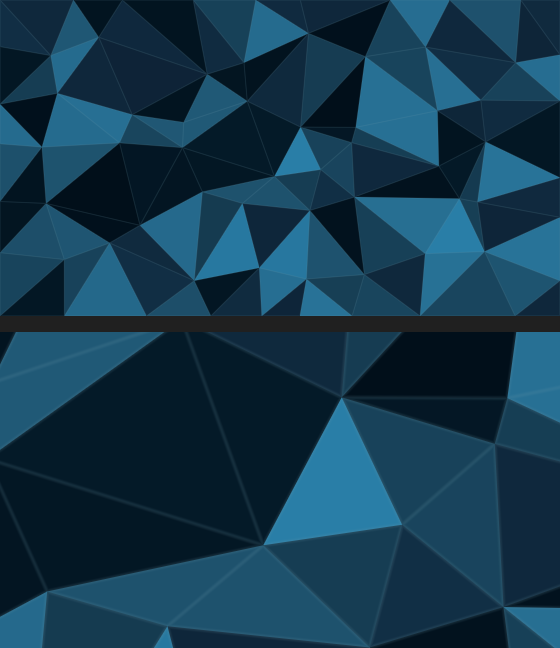
Top: the whole. Bottom: its middle third, enlarged.
This background is drawn by a Shadertoy shader. Its source:

```glsl
// Low-poly background: a jittered grid of vertices is split into flat triangles,
// each filled with a random blue tone from near-black navy to bright steel blue.
// Each quad takes its Delaunay diagonal; thin pale seams mark the shared edges.

const vec2 GRID = vec2(9.0, 6.0);   // quads across and up the canvas
const float JITTER = 0.42;          // vertex offset, in cells (below 0.5)
const float SEAM_WIDTH = 0.0035;    // in canvas heights
const float SEAM_STRENGTH = 0.16;
const vec3 SEAM_COLOR = vec3(0.42, 0.60, 0.66);

float hash(vec2 p) {
    return fract(sin(dot(p, vec2(127.1, 311.7))) * 43758.5453);
}

float cross2(vec2 a, vec2 b) {
    return a.x * b.y - a.y * b.x;
}

// Jittered grid point; border points slide only along their border.
vec2 gridVertex(vec2 id, vec2 cellSize) {
    vec2 offset = vec2(hash(id + 3.7), hash(id + 41.3)) * 2.0 - 1.0;
    vec2 interior = step(0.5, id) * step(id, GRID - 0.5);
    return (id + JITTER * offset * interior) * cellSize;
}

// Signed distance to the line a-b, positive on its left.
float edgeDistance(vec2 p, vec2 a, vec2 b) {
    return cross2(normalize(b - a), p - a);
}

// Positive inside a counter-clockwise triangle.
float triangleDistance(vec2 p, vec2 a, vec2 b, vec2 c) {
    return min(edgeDistance(p, a, b),
           min(edgeDistance(p, b, c), edgeDistance(p, c, a)));
}

// True when the opposite angles at b and d exceed a half turn.
bool splitsAlongBD(vec2 a, vec2 b, vec2 c, vec2 d) {
    float sinB = cross2(c - b, a - b), cosB = dot(c - b, a - b);
    float sinD = cross2(a - d, c - d), cosD = dot(a - d, c - d);
    return sinB * cosD + cosB * sinD < 0.0;
}

// Tone ramp; the thresholds are cumulative area shares.
vec3 blueTone(float t) {
    vec3 tone = vec3(0.01, 0.08, 0.13);
    tone = mix(tone, vec3(0.06, 0.16, 0.24), step(0.23, t));
    tone = mix(tone, vec3(0.09, 0.25, 0.34), step(0.43, t));
    tone = mix(tone, vec3(0.12, 0.33, 0.44), step(0.61, t));
    tone = mix(tone, vec3(0.15, 0.43, 0.57), step(0.73, t));
    return mix(tone, vec3(0.16, 0.49, 0.65), step(0.91, t));
}

// A lattice sequence plus noise keeps the tones evenly shared out.
vec3 facetColor(vec2 id, float side) {
    vec2 seed = id + side * vec2(57.0, 23.0);
    float lattice = dot(vec3(id, side), vec3(0.7549, 0.5698, 0.382));
    float variation = hash(seed + 19.1) * 2.0 - 1.0;
    vec3 tone = blueTone(fract(lattice + 0.5 * hash(seed)));
    return max(tone + vec3(0.008, 0.024, 0.030) * variation, 0.0);
}

// Adds one antialiased facet; rgb is weighted colour, a is total coverage.
void addFacet(inout vec4 sum, inout float inside, float dist, float pixel, vec3 color) {
    float coverage = clamp(0.5 + dist / pixel, 0.0, 1.0);
    sum += coverage * vec4(color, 1.0);
    inside = max(inside, dist);
}

void mainImage(out vec4 fragColor, in vec2 fragCoord) {
    float pixel = 1.0 / iResolution.y;
    vec2 p = fragCoord * pixel;
    vec2 cellSize = vec2(iResolution.x * pixel, 1.0) / GRID;
    vec2 nearest = floor(p / cellSize + 0.5);

    // Only the four quads around the nearest grid point can cover p.
    vec4 sum = vec4(0.0);
    float inside = 0.0;
    for (int j = 0; j < 2; j++) {
        for (int i = 0; i < 2; i++) {
            vec2 id = nearest - vec2(i, j);
            vec2 a = gridVertex(id, cellSize);
            vec2 b = gridVertex(id + vec2(1.0, 0.0), cellSize);
            vec2 c = gridVertex(id + vec2(1.0, 1.0), cellSize);
            vec2 d = gridVertex(id + vec2(0.0, 1.0), cellSize);
            bool alongBD = splitsAlongBD(a, b, c, d);
            float first = triangleDistance(p, a, b, alongBD ? d : c);
            float second = triangleDistance(p, alongBD ? b : a, c, d);
            addFacet(sum, inside, first, pixel, facetColor(id, 0.0));
            addFacet(sum, inside, second, pixel, facetColor(id, 1.0));
        }
    }
    vec3 color = sum.rgb / max(sum.a, 0.001);

    // Pale hairline where facets meet.
    float seam = 1.0 - smoothstep(0.0, max(SEAM_WIDTH, pixel), inside);
    color = mix(color, SEAM_COLOR, SEAM_STRENGTH * seam);
    fragColor = vec4(color, 1.0);
}
```
